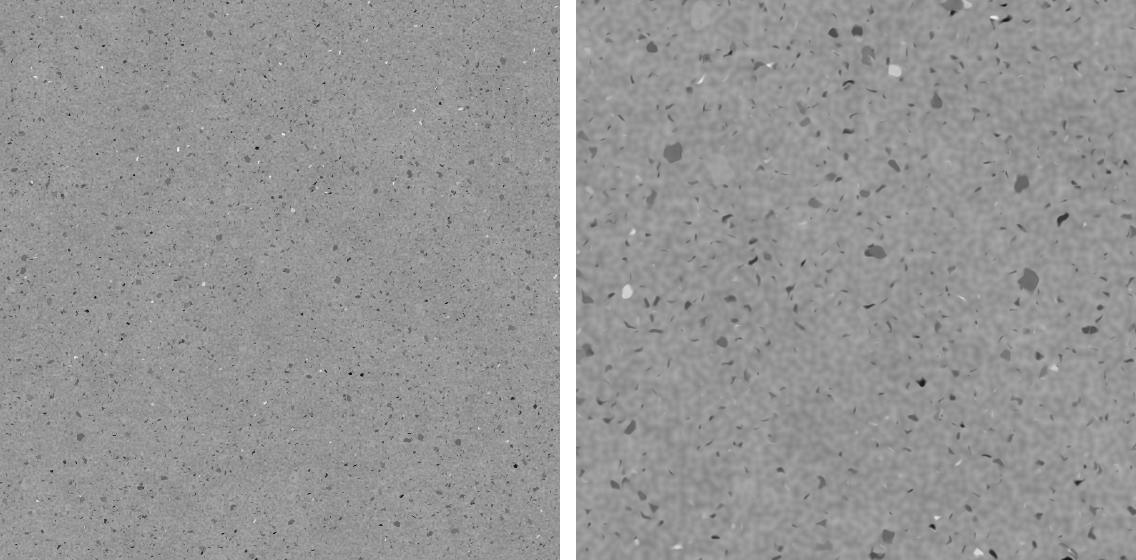
Left, the full canvas; right, a detail of the centre.
Reproduce this texture procedurally as a three.js fragment shader.

```glsl
// Grey fine-grained concrete with dark flecks, small black pits and pale grains.
varying vec2 vUv;

const vec3 CEMENT = vec3(0.587);
const vec3 FLAKE = vec3(0.36);
const vec3 FLECK = vec3(0.27);
const vec3 PIT = vec3(0.08);
const vec3 DUST = vec3(0.76);
const vec3 CHALK = vec3(0.68);
const vec3 QUARTZ = vec3(0.93);
const float EDGE = 0.0009;
const float TAU = 6.2831853;

vec2 hash2(vec2 p) {
  vec3 q = fract(p.xyx * vec3(0.1031, 0.1030, 0.0973));
  q += dot(q, q.yzx + 33.33);
  return fract((q.xx + q.yz) * q.zy);
}

float cornerSlope(vec2 corner, vec2 offset) {
  float angle = TAU * hash2(corner).x;
  return dot(vec2(cos(angle), sin(angle)), offset);
}

float gradientNoise(vec2 p) {
  vec2 i = floor(p);
  vec2 f = p - i;
  vec2 u = f * f * f * (f * (f * 6.0 - 15.0) + 10.0);
  vec2 e = vec2(1.0, 0.0);
  float low = mix(cornerSlope(i, f), cornerSlope(i + e, f - e), u.x);
  float high = mix(cornerSlope(i + e.yx, f - e.yx), cornerSlope(i + e.xx, f - e.xx), u.x);
  return mix(low, high, u.y);
}

vec2 rotate(vec2 p, float angle) {
  float c = cos(angle);
  float s = sin(angle);
  return vec2(c * p.x + s * p.y, c * p.y - s * p.x);
}

// Coverage of one soft-edged ellipse; axes are its half sizes.
float ellipse(vec2 p, vec2 axes) {
  float d = (length(p / axes) - 1.0) * min(axes.x, axes.y);
  return 1.0 - smoothstep(-EDGE, EDGE, d);
}

// Scattered grains: one candidate per cell, kept by a clustered chance.
float grains(vec2 p, float cells, float chance, float radius, float spread, float seed) {
  vec2 home = floor(p * cells);
  float cover = 0.0;
  for (int y = -1; y <= 1; y++) {
    for (int x = -1; x <= 1; x++) {
      vec2 cell = home + vec2(float(x), float(y));
      vec2 key = cell + seed;
      vec2 place = hash2(key);
      vec2 form = hash2(key + 71.7);
      vec2 fate = hash2(key + 153.1);
      float cluster = 1.0 + 1.6 * gradientNoise(cell / cells * 7.0 + seed);
      float kept = step(fate.x, chance * cluster);
      float size = radius * mix(0.4, 1.0, form.x * form.x);
      vec2 axes = size * vec2(1.15, mix(0.45, 0.95, form.y));
      vec2 q = rotate(p - (cell + place) / cells, 0.5 + spread * (fract(form.x * 17.0) - 0.5));
      cover = max(cover, kept * mix(0.45, 1.0, fate.y) * ellipse(q, axes));
    }
  }
  return cover;
}

// Cloudy tone, faint level streaks and fine sandy grain.
float cementTone(vec2 p) {
  float clouds = 0.022 * gradientNoise(p * 6.0) + 0.024 * gradientNoise(p * 19.0 + 8.3);
  float streaks = 0.032 * gradientNoise(p * vec2(38.0, 75.0) + 21.7);
  float sand = 0.045 * gradientNoise(p * vec2(105.0, 125.0) + 4.1);
  float grit = 0.085 * gradientNoise(p * 223.0 + 13.9);
  return clouds + streaks + sand + grit;
}

void main() {
  vec2 wobble = vec2(gradientNoise(vUv * 170.0 + 3.7), gradientNoise(vUv * 170.0 + 47.2));
  vec2 p = vUv + 0.0035 * wobble;

  vec3 color = CEMENT + cementTone(vUv);

  // Pale patches and dust lie under the dark grains.
  color = mix(color, CHALK, 0.55 * grains(p, 22.0, 0.25, 0.009, 6.0, 11.0));
  color = mix(color, DUST, 0.75 * grains(p, 85.0, 0.22, 0.0018, 6.0, 207.0));

  // Dark grains, from broad grey flakes to tiny specks.
  color = mix(color, FLAKE, 0.85 * grains(p, 30.0, 0.42, 0.0062, 3.4, 331.0));
  color = mix(color, FLECK, 0.75 * grains(p, 110.0, 0.28, 0.0016, 3.0, 419.0));
  color = mix(color, FLECK, 0.9 * grains(p, 72.0, 0.38, 0.0026, 2.6, 523.0));

  // Sharp black pits and bright quartz.
  color = mix(color, PIT, grains(p, 50.0, 0.13, 0.0032, 1.8, 617.0));
  color = mix(color, QUARTZ, grains(p, 45.0, 0.07, 0.0034, 2.4, 733.0));

  gl_FragColor = vec4(color, 1.0);
}
```
